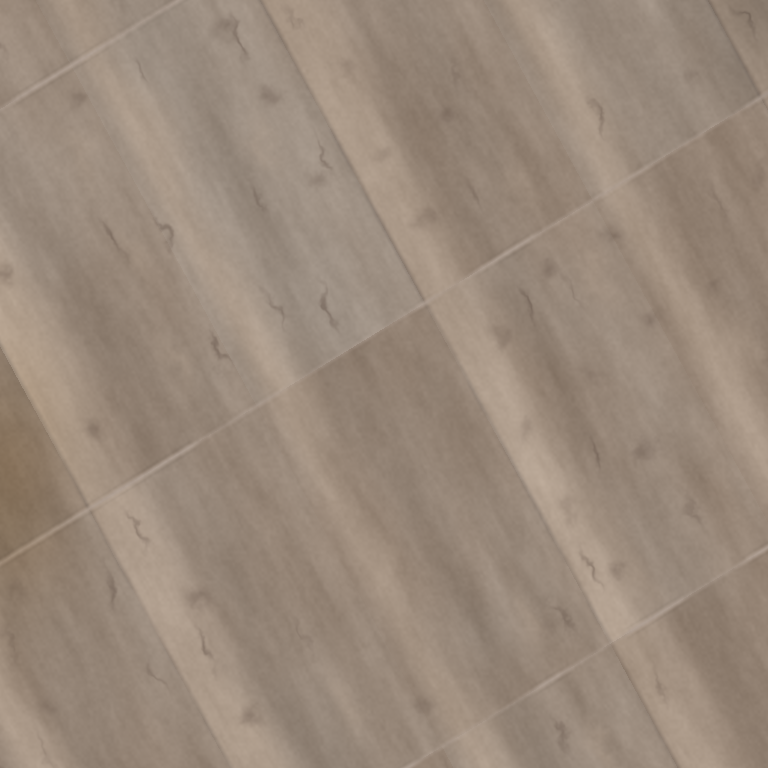
A WebGL 2 fragment shader for this texture:

```glsl
#version 300 es
precision highp float;
// Slanted floor of square wood-look tiles, each printed with two planks.
// The canvas is sheared into tile space; every plank gets a pale left band,
// stretched noise for grain, hashed knots and cracks, then worn joints on top.
uniform vec2 u_resolution;
out vec4 fragColor;

const vec2 ACROSS = vec2(0.853, 0.522);
const vec2 ALONG = vec2(-0.478, 0.878);
const vec2 CORNER = vec2(0.553, 0.605);
const vec2 TILE = vec2(0.513, 0.505);

const vec3 BROWN = vec3(0.586, 0.517, 0.457);
const vec3 GREY = vec3(0.622, 0.570, 0.521);
const vec3 PALE = vec3(0.700, 0.628, 0.560);
const vec3 DARK = vec3(0.390, 0.325, 0.285);
const vec3 GROUT = vec3(0.685, 0.625, 0.580);
const vec3 SEAM = vec3(0.490, 0.440, 0.405);

float hash(vec2 p) {
    vec3 q = fract(vec3(p.xyx) * 0.1031);
    q += dot(q, q.yzx + 33.33);
    return fract((q.x + q.y) * q.z);
}

float noise(vec2 p) {
    vec2 i = floor(p), f = fract(p);
    f = f * f * (3.0 - 2.0 * f);
    return mix(mix(hash(i), hash(i + vec2(1, 0)), f.x),
               mix(hash(i + vec2(0, 1)), hash(i + vec2(1, 1)), f.x), f.y);
}

float fbm(vec2 p) {
    float sum = 0.0, amp = 0.5;
    for (int i = 0; i < 4; i++) {
        sum += amp * noise(p);
        p = p * 2.03 + 17.7;
        amp *= 0.5;
    }
    return sum;
}

float cross2(vec2 a, vec2 b) {
    return a.x * b.y - a.y * b.x;
}

// One soft oval per chosen cell; size is in cell units
float marks(vec2 p, vec2 size, float chance, float seed) {
    vec2 cell = floor(p) + seed;
    vec2 centre = 0.3 + 0.4 * vec2(hash(cell + 3.1), hash(cell + 8.7));
    vec2 d = (fract(p) - centre) / size;
    float strength = 0.4 + 0.6 * hash(cell + 5.3);
    return exp(-dot(d, d)) * strength * step(hash(cell), chance);
}

// Pale band at the left of a plank; the inner plank starts more softly
float paleBand(float x, float inner, float wobble) {
    float rise = smoothstep(0.0, mix(0.03, 0.14, inner), x);
    return rise * (1.0 - smoothstep(0.12, 0.36, x + wobble));
}

float joint(float distance, float halfWidth, float blur) {
    return 1.0 - smoothstep(halfWidth - blur, halfWidth + blur, distance);
}

vec3 plankColor(vec2 local, vec2 id) {
    float inner = step(0.5, local.x);
    float x = fract(local.x * 2.0);
    vec2 shift = id * vec2(13.0, 29.0) + 60.0;
    vec2 q = local + shift;

    // Tone of the plank and its cloudy patches
    float greyness = 0.45 * inner * step(0.0, id.y) + 0.45 * hash(shift + inner);
    float cloud = fbm(q * vec2(5.0, 2.5)) - 0.47;
    vec3 color = mix(BROWN, GREY, clamp(greyness + cloud * 1.1, 0.0, 1.0));

    // Pale band and the darker side facing the next plank
    float wobble = (noise(q * vec2(3.0, 4.0)) - 0.5) * 0.14;
    color = mix(color, PALE, paleBand(x, inner, wobble) * (0.70 + 0.6 * cloud));
    color *= 1.0 - 0.035 * smoothstep(0.28, 0.42, x) * (1.0 - smoothstep(0.5, 0.8, x));

    // Grain, broad then fine
    color += (fbm(q * vec2(15.0, 2.4)) - 0.47) * 0.13;
    color += (fbm(q * vec2(45.0, 14.0)) - 0.47) * 0.045;

    // Bent coordinates make the knots and cracks irregular
    vec2 bend = vec2(fbm(q * 16.0), fbm(q * 16.0 + 40.0)) - 0.47;
    vec2 bent = q + bend * vec2(0.08, 0.08);
    float knots = marks(bent * vec2(5.0, 4.0), vec2(0.12, 0.09), 0.3, 2.0);
    float cracks = marks(bent * vec2(7.0, 3.0), vec2(0.05, 0.14), 0.35, 9.0);
    float lights = marks(bent * vec2(4.0, 3.0), vec2(0.10, 0.22), 0.3, 21.0);
    color = mix(color, DARK, 0.42 * knots + 0.5 * cracks);
    return mix(color, PALE, 0.4 * lights);
}

void main() {
    float side = min(u_resolution.x, u_resolution.y);
    vec2 p = gl_FragCoord.xy / side;
    vec2 offset = p - CORNER;
    vec2 grid = vec2(cross2(offset, ALONG), cross2(ACROSS, offset)) / cross2(ACROSS, ALONG) / TILE;
    vec2 id = floor(grid), local = fract(grid);
    vec3 color = plankColor(local, id);

    // Joints: a faint broken seam along the planks, thin worn grout across
    vec2 edge = (0.5 - abs(local - 0.5)) * TILE;
    float blur = max(0.0028, 0.75 / side);
    float wear = smoothstep(0.25, 0.75, noise(grid * 11.0 + 50.0));
    float seam = joint(edge.x, 0.0018, blur) * mix(0.1, 0.5, wear);
    float grout = joint(edge.y, 0.0024, blur) * mix(0.35, 0.9, wear);
    color = mix(color, SEAM, seam * mix(0.6, 1.0, step(0.0, grid.y)));
    color *= 1.0 - 0.05 * joint(abs(edge.y - 0.006), 0.001, blur) * wear;
    color = mix(color, GROUT, grout);

    // Warm shade at the left, dim corner at the upper right, soft speckle
    vec2 left = (p - vec2(0.0, 0.37)) / vec2(0.08, 0.16);
    vec2 upper = (p - 1.0) / vec2(0.09, 0.12);
    color *= mix(vec3(1), vec3(0.90, 0.85, 0.76), exp(-dot(left, left)));
    color *= 1.0 - 0.17 * exp(-dot(upper, upper));
    color += (noise(p * 150.0) + noise(p * 260.0 + 9.0) - 1.0) * 0.016;
    fragColor = vec4(color, 1.0);
}
```
